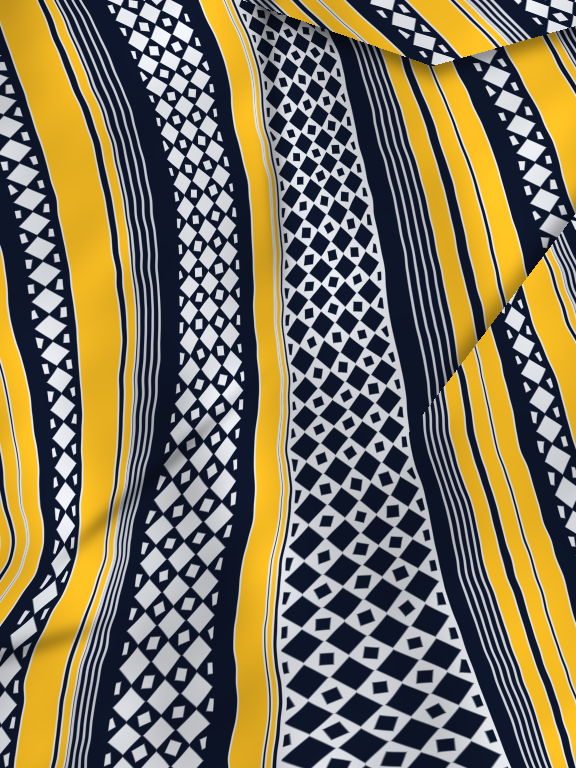
A WebGL 2 fragment shader for this texture:

```glsl
#version 300 es
precision highp float;
// Draped cloth with yellow, navy and white stripes and bands of diamonds and small squares.
uniform vec2 u_resolution;
out vec4 fragColor;

const vec3 NAVY = vec3(0.055, 0.085, 0.165);
const vec3 YELLOW = vec3(0.97, 0.74, 0.14);
const vec3 WHITE = vec3(0.88, 0.89, 0.91);

float hash(vec2 p) {
  return fract(sin(dot(p, vec2(127.1, 311.7))) * 4375.85);
}

float noise(vec2 p) {
  vec2 i = floor(p), f = fract(p);
  f = f * f * (3.0 - 2.0 * f);
  return mix(mix(hash(i), hash(i + vec2(1, 0)), f.x),
             mix(hash(i + vec2(0, 1)), hash(i + vec2(1, 1)), f.x), f.y);
}

float band(float s, float a, float b, float aa) {
  return smoothstep(-aa, aa, s - a) * smoothstep(-aa, aa, b - s);
}

// Large diamonds touching at their tips, a loose small square in each gap
float lattice(vec2 g, float aa) {
  vec2 c = abs(fract(g) - 0.5);
  float diamond = (c.x + c.y - 0.47) * 0.707;
  vec2 id = floor(g + 0.5), q = g - id;
  float turn = (hash(id) - 0.5) * 0.9;
  q = abs(mat2(cos(turn), sin(turn), -sin(turn), cos(turn)) * q);
  float square = max(q.x, q.y) - 0.15 - 0.04 * hash(id + 7.0);
  return 1.0 - smoothstep(-aa, aa, min(diamond, square));
}

// Position across the stripes (x) and width of one stripe unit (y); t runs downward
vec2 drape(float x, float t, float lower, float shawl) {
  float edge[5] = float[5](
    -0.1 + 0.4 * t - 0.2 * t * t - 0.11 * smoothstep(0.92, 1.2, t),
    0.182 + t * (0.5625 + t * (0.228 * t - 0.718)) - 0.02 * smoothstep(0.75, 0.95, t),
    0.509 - 0.092 * exp(-4.0 * t) - 0.02 * smoothstep(0.85, 1.05, t),
    0.55 + t * (0.32 + t * (0.163 * t - 0.27)),
    mix(0.775 + 0.5 * t - 0.25 * t * t, 0.70 + 0.31 * t, lower));
  int k = 0;
  for (int i = 1; i < 4; i++) if (x > edge[i]) k = i;
  float width = edge[k + 1] - edge[k];
  vec2 hanging = vec2(float(k) + (x - edge[k]) / width, width);
  return shawl > 0.5 ? vec2(4.0 + (x - t - 0.64) / 0.25, 0.18) : hanging;
}

vec3 stripes(float s, float v, float width, float px) {
  float aa = 0.8 * px / width;
  vec3 col = NAVY;

  // Yellow bands with a thin white edging
  vec2 bands[7] = vec2[7](vec2(-0.45, -0.34), vec2(-0.30, -0.15), vec2(0.28, 0.56),
    vec2(0.62, 0.67), vec2(1.73, 1.90), vec2(1.93, 1.955), vec2(3.36, 3.47));
  float rim = 0.0032 / width;
  for (int i = 0; i < 7; i++) {
    col = mix(col, WHITE, band(s, bands[i].x - rim, bands[i].y + rim, aa));
    col = mix(col, YELLOW, band(s, bands[i].x, bands[i].y, aa));
  }

  // Pinstripes on the broad navy bands
  for (int i = 0; i < 4; i++) {
    float offset = 0.05 * float(i), half_line = 0.0023 / width;
    col = mix(col, WHITE, 0.9 * band(s, 0.70 + offset - half_line, 0.70 + offset + half_line, aa));
    col = mix(col, WHITE, 0.9 * band(s, 3.16 + offset - half_line, 3.16 + offset + half_line, aa));
  }

  // Narrow and wide light bands, then the wide dark band
  float cell = 18.0 * px;
  vec3 narrow = mix(NAVY, WHITE, lattice(vec2(s / 0.22, v), cell));
  vec3 wide = mix(NAVY, WHITE, lattice(vec2((s - 1.0) / 0.58 * 3.0, v + 0.4), cell));
  vec3 dark = mix(WHITE, NAVY, lattice(vec2((s - 2.0) * 4.0, v), cell));
  col = mix(col, narrow, band(s, 0.0, 0.22, aa));
  col = mix(col, wide, band(s, 1.0, 1.58, aa));
  col = mix(col, WHITE, band(s, 1.985, 3.025, aa));
  return mix(col, dark, band(s, 2.01, 3.0, aa));
}

float crease(float d, float size) {
  return exp(-d * d / (size * size));
}

void main() {
  vec2 p = gl_FragCoord.xy / u_resolution.x;
  float px = 1.0 / u_resolution.x;
  float x = p.x, t = u_resolution.y / u_resolution.x - p.y;

  // Overlapping folds
  float foldX = 1.0 - 0.76 * (t - 0.37);
  float shawlT = min(0.348 * (x - 0.42), 0.115 - 0.28 * (x - 0.75));
  float lower = step(foldX, x), shawl = step(t, shawlT);

  // Wavering cloth
  float wx = x + 0.014 * (noise(vec2(x * 5.0, t * 9.0)) - 0.5)
               + 0.004 * (noise(vec2(x * 20.0, t * 32.0)) - 0.5);
  vec2 d = drape(wx, t, lower, shawl);
  float s = mod(d.x + 0.5, 4.0) - 0.5;
  float along = t + 0.2 * x + 0.012 * noise(vec2(x, t) * 9.0);
  vec3 col = stripes(s, 25.0 * along - 3.5 * along * along, d.y, px);

  // Soft folds, slanting wrinkles and shadow beside each overlap
  float shade = 0.83 + 0.24 * noise(vec2((x - 0.25 * t) * 9.0, t * 2.5));
  shade += 0.12 * (noise(vec2((x + t) * 11.0, (x - t) * 4.0)) - 0.5);
  shade -= 0.30 * crease(x - 0.46 - 0.06 * t, 0.018) * (1.0 - smoothstep(0.3, 0.6, t));
  shade -= 0.28 * crease(t - 0.93 + 0.9 * (x - 0.15), 0.02) * band(x, 0.12, 0.42, 0.08);
  shade -= 0.25 * crease(t - 1.14 + 0.3 * x, 0.018) * (1.0 - smoothstep(0.1, 0.25, x));
  shade -= 0.32 * (1.0 - lower) * smoothstep(0.72, 0.8, x) * crease(foldX - x, 0.03);
  shade -= 0.40 * (1.0 - shawl) * smoothstep(0.4, 0.5, x) * crease(t - shawlT, 0.025);
  fragColor = vec4(clamp(col * shade, 0.0, 1.0), 1.0);
}
```
